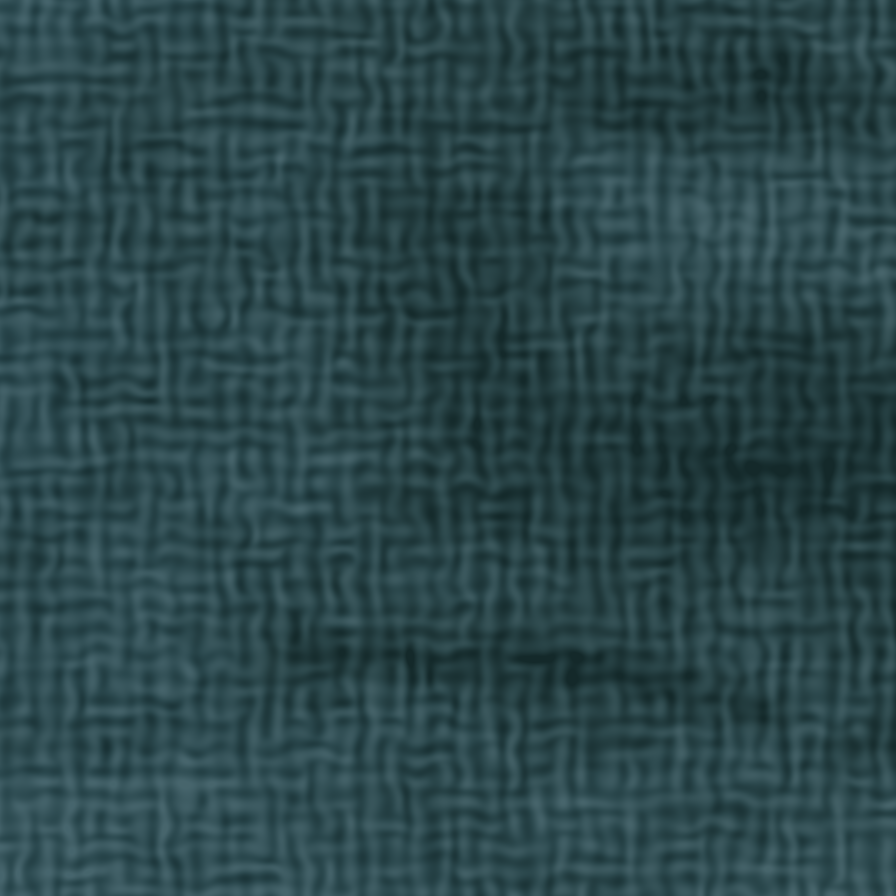
Reproduce this texture procedurally as a WebGL 1 fragment shader.

```glsl
precision highp float;
// Draws a softly creased, dark teal woven cloth with uneven crossing threads.
uniform vec2 u_resolution;

const float TAU = 6.2831853;
const vec2 THREADS = vec2(38.4, 39.0);
const vec3 SHADOW = vec3(0.078, 0.162, 0.166);
const vec3 MIDTONE = vec3(0.172, 0.282, 0.296);
const vec3 HIGHLIGHT = vec3(0.282, 0.394, 0.414);
const vec3 BLUE_TINT = vec3(-0.006, 0.002, 0.012);

float hash(vec2 p) {
  vec3 q = fract(vec3(p.xyx) * 0.1031);
  q += dot(q, q.yzx + 33.33);
  return fract((q.x + q.y) * q.z);
}

// Smooth value noise, 0 to 1
float noise(vec2 p) {
  vec2 cell = floor(p);
  vec2 f = fract(p);
  f = f * f * (3.0 - 2.0 * f);
  float low = mix(hash(cell), hash(cell + vec2(1.0, 0.0)), f.x);
  float high = mix(hash(cell + vec2(0.0, 1.0)), hash(cell + vec2(1.0)), f.x);
  return mix(low, high, f.y);
}

float fbm(vec2 p) {
  float sum = 0.0;
  float weight = 0.53;
  for (int i = 0; i < 4; i++) {
    sum += weight * noise(p);
    p = p * 2.03 + vec2(17.3, 9.1);
    weight *= 0.5;
  }
  return sum;
}

// Elliptical spot with a flat middle and a soft rim
float spot(vec2 p, vec2 centre, vec2 radius) {
  vec2 d = (p - centre) / radius;
  float r = dot(d, d);
  return exp(-r * (0.5 + 0.5 * r));
}

// Narrow soft fold between two points
float crease(vec2 p, vec2 a, vec2 b, float width) {
  vec2 along = b - a;
  float t = clamp(dot(p - a, along) / dot(along, along), 0.0, 1.0);
  float d = length(p - a - along * t) / width;
  return exp(-d * d);
}

// Broad light and shade of the cloth
float clothTone(vec2 uv) {
  vec2 bend = vec2(fbm(uv * 9.0 + 3.0), fbm(uv * 9.0 + 41.0)) - 0.5;
  vec2 p = uv + 0.09 * bend;
  float tone = 0.50 + 0.36 * (fbm(uv * vec2(6.0, 11.0) + 70.0) - 0.5);
  tone += 0.06 * (1.0 - smoothstep(0.1, 0.5, p.x));
  tone += 0.09 * (1.0 - smoothstep(0.05, 0.22, p.y));
  tone += 0.17 * spot(p, vec2(0.82, 0.75), vec2(0.21, 0.10));
  tone -= 0.29 * spot(p, vec2(0.84, 0.49), vec2(0.31, 0.17));
  tone -= 0.13 * spot(p, vec2(0.50, 0.76), vec2(0.13, 0.28));
  tone -= 0.22 * spot(p, vec2(0.86, 0.88), vec2(0.20, 0.06));
  tone -= 0.25 * crease(p, vec2(0.33, 0.27), vec2(0.84, 0.21), 0.024);
  tone -= 0.30 * spot(p, vec2(0.99, 0.18), vec2(0.08, 0.04));
  return tone;
}

// Crossing ridges whose strengths vary, with short hops between neighbours
float weave(vec2 p, float uprightBias) {
  vec2 drift = vec2(noise(p * 0.2 + 11.0), noise(p * 0.2 + 57.0)) - 0.5;
  vec2 jitter = vec2(noise(p * 0.95 + 23.0), noise(p * 0.95 + 83.0)) - 0.5;
  vec2 ridge = cos(TAU * (p + 0.3 * drift + 0.46 * jitter));
  float choice = noise(p * 0.95 + 130.0) + uprightBias;
  float upright = mix(0.24, 0.76, smoothstep(0.2, 0.8, choice));
  float warp = ridge.x * upright * mix(0.5, 1.5, noise(p * vec2(1.0, 0.6) + 7.0));
  float weft = ridge.y * (1.0 - upright) * mix(0.5, 1.5, noise(p * vec2(0.6, 1.0) + 31.0));
  return warp + weft;
}

vec3 clothColour(float value) {
  vec3 lower = mix(SHADOW, MIDTONE, clamp(value * 2.0, 0.0, 1.0));
  return mix(lower, HIGHLIGHT, clamp(value * 2.0 - 1.0, 0.0, 1.0));
}

void main() {
  vec2 uv = gl_FragCoord.xy / u_resolution;
  vec2 square = gl_FragCoord.xy / min(u_resolution.x, u_resolution.y);
  vec2 cloth = square * THREADS;

  float tone = clothTone(uv);
  float uprightBias = 0.08 + 0.25 * (0.47 - tone);
  float threads = weave(cloth, uprightBias);
  float mottle = noise(cloth * 1.25 + 200.0) - 0.5;

  float contrast = mix(0.21, 0.27, smoothstep(0.15, 0.55, tone));
  float value = tone + contrast * threads + 0.22 * mottle;
  float blueness = smoothstep(0.35, 0.65, tone) * (1.0 - 0.5 * uv.x);
  gl_FragColor = vec4(clothColour(value) + BLUE_TINT * blueness, 1.0);
}
```
